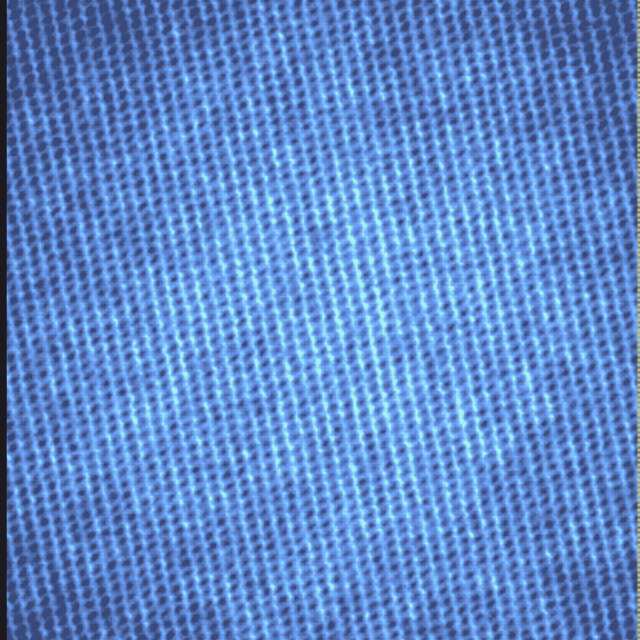
Reproduce this texture procedurally as a three.js fragment shader.

```glsl
// Blue knitted cloth seen close up: slanted bright ribs with dark stitch gaps between them.
// A skewed lattice repeats one stitch; its tone, varied by hashed noise and a soft
// central light, is looked up in a blue colour ramp. Thin strips edge the left and right.

varying vec2 vUv;

const float TAU = 6.2831853;
const float RIBS = 43.0;      // ribs across
const float STITCHES = 56.0;  // stitches down
const float SLANT = 0.20;     // sideways lean of the ribs

const vec3 SHADOW = vec3(0.26, 0.35, 0.57);
const vec3 DENIM = vec3(0.34, 0.48, 0.75);
const vec3 BLUE = vec3(0.40, 0.59, 0.92);
const vec3 SKY = vec3(0.48, 0.74, 0.99);
const vec3 GLINT = vec3(0.65, 0.95, 0.93);
const vec3 BLACK_EDGE = vec3(0.11, 0.10, 0.12);
const vec3 YELLOW_EDGE = vec3(0.78, 0.77, 0.48);

float hash(vec2 p) {
  vec3 q = fract(vec3(p.xyx) * 0.1031);
  q += dot(q, q.yzx + 33.33);
  return fract((q.x + q.y) * q.z);
}

float valueNoise(vec2 p) {
  vec2 i = floor(p);
  vec2 f = fract(p);
  f = f * f * (3.0 - 2.0 * f);
  float low = mix(hash(i), hash(i + vec2(1.0, 0.0)), f.x);
  float high = mix(hash(i + vec2(0.0, 1.0)), hash(i + vec2(1.0, 1.0)), f.x);
  return mix(low, high, f.y);
}

// Noise centred on zero, from -1 to 1
float grain(vec2 p, float scale) {
  return valueNoise(p * scale + 17.0) * 2.0 - 1.0;
}

float bell(float d, float width) {
  return exp(-0.5 * d * d / (width * width));
}

// Lattice coordinates: x counts ribs, y counts stitches
vec2 clothSpace(vec2 p) {
  vec2 q = vec2(p.x + SLANT * p.y, p.y - SLANT * p.x);
  q += 0.0014 * vec2(grain(p, 60.0), grain(p + 5.0, 60.0));
  return q * vec2(RIBS, STITCHES);
}

// Bright twisted yarn along each lattice column, broken into short streaks
float rib(vec2 c) {
  float sway = 0.05 * sin(TAU * c.y);
  float d = fract(c.x + sway + 0.5) - 0.5;
  float id = floor(c.x + sway + 0.5);
  float shine = 0.55 + 0.70 * valueNoise(vec2(id * 7.3, c.y * 0.9));
  float beads = 0.82 + 0.18 * cos(TAU * c.y + 1.0);
  return bell(d, 0.15) * shine * beads;
}

// Dark tilted gap in the middle of each stitch
float gap(vec2 c) {
  vec2 id = floor(c);
  vec2 jitter = vec2(hash(id), hash(id + 31.7)) - 0.5;
  vec2 d = fract(c) - 0.5 - 0.12 * jitter;
  d.x -= 0.3 * d.y;
  float depth = 0.75 + 0.5 * hash(id + 71.3);
  return bell(d.x, 0.19) * bell(d.y, 0.22) * depth;
}

// Light falling off from the middle of the cloth, weakest along the top
float lamp(vec2 p) {
  vec2 d = p - vec2(0.54, 0.46);
  return 0.22 - 1.25 * dot(d, d);
}

vec3 clothRamp(float tone) {
  float t = clamp(tone, -0.12, 1.0) * 4.0;
  vec3 c = mix(SHADOW, DENIM, min(t, 1.0));
  c = mix(c, BLUE, clamp(t - 1.0, 0.0, 1.0));
  c = mix(c, SKY, clamp(t - 2.0, 0.0, 1.0));
  return mix(c, GLINT, clamp(t - 3.0, 0.0, 1.0));
}

void main() {
  vec2 c = clothSpace(vUv);

  // Stitch relief and lighting
  float tone = 0.34 + 0.48 * rib(c) - 0.48 * gap(c) + lamp(vUv);

  // Uneven dye, fibre grain and a faint fine mesh
  tone += 0.06 * grain(vUv, 5.0) + 0.10 * grain(vUv, 22.0);
  tone += 0.13 * grain(vUv, 110.0) + 0.12 * grain(vUv, 240.0);
  tone += 0.02 * (cos(TAU * 192.0 * vUv.x) + cos(TAU * 192.0 * vUv.y));
  vec3 color = clothRamp(tone);

  // Dark strip on the left, dashed yellow strip on the right
  float rightEdge = smoothstep(0.9950, 0.9970, vUv.x);
  float dashes = 0.65 + 0.35 * cos(TAU * 128.0 * vUv.y);
  color = mix(color, YELLOW_EDGE, rightEdge * dashes);
  color = mix(BLACK_EDGE, color, smoothstep(0.0095, 0.0115, vUv.x));

  gl_FragColor = vec4(color, 1.0);
}
```
